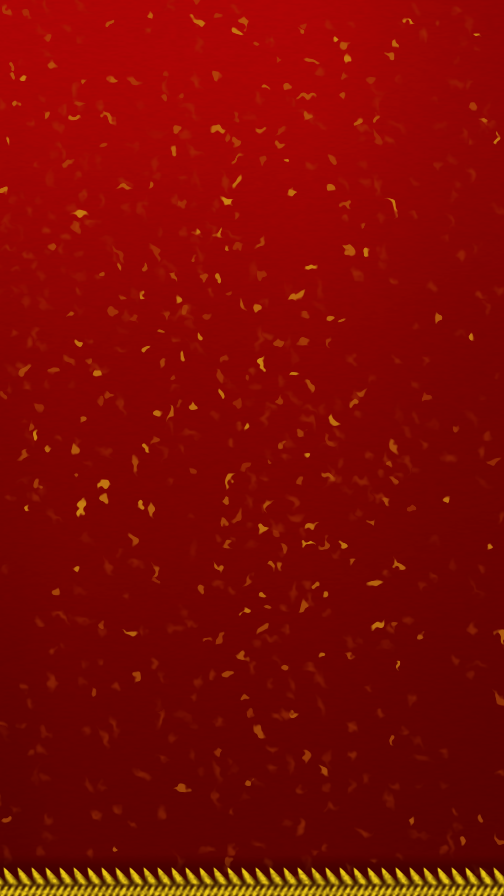
Give the GLSL for this background, as a Shadertoy shader.

```glsl
// Deep red paper lit from the upper left, sprinkled with gold leaf flakes and
// closed by a woven gold fringe. Flakes are bent ellipses jittered in a grid,
// kept or dropped by smooth density fields. Lengths are in canvas widths.

const vec3 RED_TOP    = vec3(0.675, 0.020, 0.018);
const vec3 RED_MIDDLE = vec3(0.500, 0.012, 0.006);
const vec3 RED_BOTTOM = vec3(0.365, 0.006, 0.002);
const vec3 LEAF_DULL  = vec3(0.66, 0.25, 0.03);
const vec3 LEAF_GOLD  = vec3(0.80, 0.53, 0.08);
const vec3 THREAD_DARK = vec3(0.23, 0.10, 0.005);
const vec3 THREAD_GOLD = vec3(0.90, 0.76, 0.08);
const float FRINGE_HEIGHT = 0.058;
const float FRINGE_TEETH  = 36.0;
const float CRISP_CELL = 0.042;
const float SOFT_CELL  = 0.037;
const float GRAIN = 0.035;

float hash(vec2 p) {
    vec3 q = fract(vec3(p.xyx) * 0.1031);
    q += dot(q, q.yzx + 33.33);
    return fract((q.x + q.y) * q.z);
}

float noise(vec2 p) {
    vec2 i = floor(p), f = fract(p);
    f = f * f * (3.0 - 2.0 * f);
    return mix(mix(hash(i), hash(i + vec2(1, 0)), f.x),
               mix(hash(i + vec2(0, 1)), hash(i + vec2(1, 1)), f.x), f.y);
}

// Soft elliptical region
float patchAt(vec2 p, vec2 center, vec2 radius) {
    vec2 q = (p - center) / radius;
    return exp(-dot(q, q));
}

float crispDensity(vec2 p) {
    return 0.07 + 0.62 * patchAt(p, vec2(0.46, 1.13), vec2(0.27, 0.33))
         + 0.42 * patchAt(p, vec2(0.55, 1.62), vec2(0.30, 0.16))
         + 0.30 * patchAt(p, vec2(0.12, 1.64), vec2(0.14, 0.12))
         + 0.35 * patchAt(p, vec2(0.06, 0.95), vec2(0.14, 0.16))
         + 0.42 * patchAt(p, vec2(0.52, 0.62), vec2(0.26, 0.24));
}

float softDensity(vec2 p) {
    return 0.24 + 0.75 * patchAt(p, vec2(0.09, 1.30), vec2(0.17, 0.17))
         + 0.65 * patchAt(p, vec2(0.66, 0.88), vec2(0.19, 0.13))
         + 0.25 * patchAt(p, vec2(0.93, 1.53), vec2(0.15, 0.18))
         + 0.25 * patchAt(p, vec2(0.45, 0.30), vec2(0.45, 0.20));
}

// One scattered layer: x = coverage, y = brightness of the strongest flake
vec2 flakes(vec2 p, float cell, float seed, float blur, bool crisp) {
    vec2 warp = vec2(noise(p * 95.0 + seed), noise(p * 95.0 + seed + 41.0)) - 0.5;
    vec2 q = p + warp * 0.012;
    vec2 home = floor(p / cell);
    vec2 best = vec2(0.0);
    for (int y = -1; y <= 1; y++)
    for (int x = -1; x <= 1; x++) {
        vec2 id = home + vec2(x, y);
        vec2 key = id + seed;
        vec2 center = (id + 0.1 + 0.8 * vec2(hash(key), hash(key + 17.3))) * cell;
        float density = crisp ? crispDensity(center) : softDensity(center);
        if (hash(key + 31.7) > density) continue;

        float size = hash(key + 53.1);
        float angle = crisp ? 6.283 * hash(key + 71.9) : -0.9 + 1.8 * (hash(key + 71.9) - 0.5);
        float c = cos(angle), s = sin(angle);
        vec2 local = mat2(c, -s, s, c) * (q - center);
        local.y += (hash(key + 83.0) - 0.5) * 60.0 * local.x * local.x;
        vec2 radius = vec2(mix(0.006, 0.016, size * size), mix(0.0040, 0.0065, hash(key + 97.0)));
        float dist = (length(local / radius) - 1.0) * radius.y;
        float cover = 1.0 - smoothstep(-blur, blur, dist);
        if (cover > best.x) best = vec2(cover, hash(key + 113.0));
    }
    return best;
}

vec3 paper(vec2 p, float height) {
    float v = p.y / height;
    vec3 color = mix(RED_BOTTOM, RED_MIDDLE, smoothstep(0.0, 0.58, v));
    color = mix(color, RED_TOP, smoothstep(0.45, 1.0, v));
    color *= 1.0 - 0.17 * smoothstep(0.55, 1.05, p.x) * (0.4 + 0.6 * v);
    color *= 1.0 - 0.07 * smoothstep(0.15, 0.0, p.x) * (1.0 - v);
    float fibre = noise(p * vec2(70.0, 260.0)) + 0.6 * noise(p * vec2(190.0, 420.0)) - 0.8;
    return color * (1.0 + GRAIN * fibre);
}

// Slanted pointed threads above a woven strip; alpha holds coverage
vec4 fringe(vec2 p, float pixel) {
    float v = p.y / FRINGE_HEIGHT;
    float phase = fract(p.x * FRINGE_TEETH + 1.25 * v);
    float halfWidth = 0.52 * clamp((1.0 - v) / 0.52, 0.0, 1.0);
    float soft = pixel * FRINGE_TEETH;
    float tooth = smoothstep(-soft, soft, halfWidth - abs(phase - 0.5));
    tooth *= 1.0 - smoothstep(0.92, 1.02, v);
    float cover = max(tooth, 1.0 - smoothstep(0.40, 0.50, v));

    float strand = 0.5 + 0.5 * cos(6.283 * (phase - 0.5));
    float weave = 0.5 + 0.5 * sin(6.283 * (p.x * FRINGE_TEETH * 2.0 - v * 2.2));
    float shine = mix(weave, strand, smoothstep(0.28, 0.48, v));
    shine *= 1.0 - 0.55 * exp(-pow((v - 0.36) / 0.07, 2.0));
    shine = mix(shine, 0.9, 0.6 * exp(-pow((v - 0.12) / 0.09, 2.0)));
    shine *= 0.75 + 0.5 * noise(p * 230.0);
    return vec4(mix(THREAD_DARK, THREAD_GOLD, clamp(shine, 0.0, 1.0)), cover);
}

void mainImage(out vec4 fragColor, in vec2 fragCoord) {
    float pixel = 1.0 / iResolution.x;
    vec2 p = fragCoord * pixel;
    vec3 color = paper(p, iResolution.y * pixel);

    // Faint blurred leaf below, sharp bright leaf above
    vec2 soft = flakes(p, SOFT_CELL, 211.0, 0.0045, false);
    color = mix(color, LEAF_DULL, soft.x * mix(0.12, 0.48, soft.y));
    vec2 crisp = flakes(p, CRISP_CELL, 57.0, max(0.0017, 0.6 * pixel), true);
    float glow = crisp.y * (0.55 + 0.45 * smoothstep(0.1, 0.8, p.y));
    color = mix(color, mix(LEAF_DULL, LEAF_GOLD, glow), crisp.x * mix(0.5, 0.95, glow));

    // Shadow and fringe along the lower edge
    color *= 1.0 - 0.25 * smoothstep(1.5, 0.9, p.y / FRINGE_HEIGHT);
    vec4 trim = fringe(p, pixel);
    fragColor = vec4(mix(color, trim.rgb, trim.a), 1.0);
}
```
